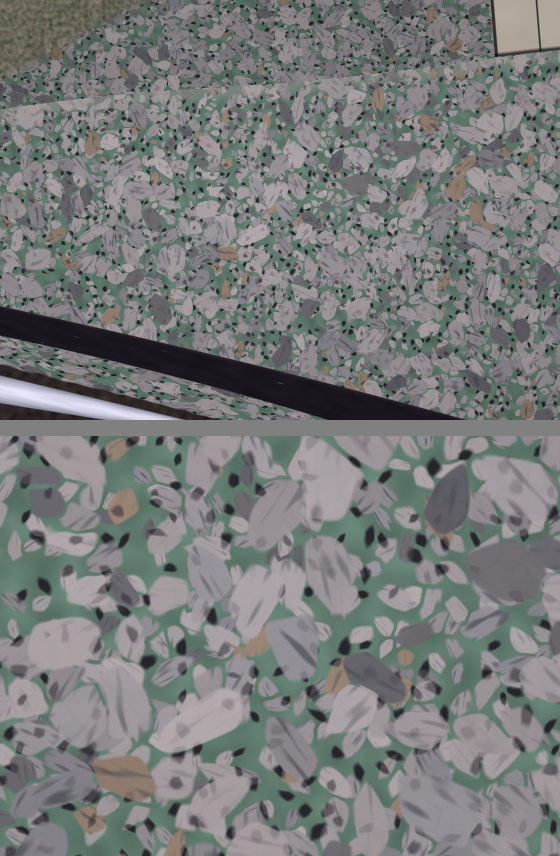
Top, the full canvas; bottom, a detail of the centre.
Reproduce this texture procedurally as a WebGL 1 fragment shader.

```glsl
precision highp float;
// Worn green terrazzo steps: rounded, veined chips and black specks in a cement
// matrix. Jittered cells place the chips; sloping curves split the scene into a
// back step, main tread, dark strip, lower ledge, pale pipe and corner tiles.
uniform vec2 u_resolution;

const float TAU = 6.2831853;
const vec3 CEMENT = vec3(0.37, 0.475, 0.425);
const vec3 PALE = vec3(0.68, 0.64, 0.655);
const vec3 LILAC = vec3(0.51, 0.50, 0.54);
const vec3 SLATE = vec3(0.29, 0.29, 0.32);
const vec3 TAN = vec3(0.58, 0.48, 0.40);
const vec3 BLACK = vec3(0.10, 0.085, 0.115);

vec3 hash3(vec2 p) {
  vec3 q = fract(p.xyx * vec3(0.1031, 0.1030, 0.0973));
  q += dot(q, q.yxz + 33.33);
  return fract((q.xxy + q.yzz) * q.zyx);
}

float corner(vec2 cell, vec2 offset) {
  float a = TAU * hash3(cell).x;
  return dot(vec2(cos(a), sin(a)), offset);
}

float gradientNoise(vec2 p) {
  vec2 i = floor(p), f = fract(p), u = f * f * (3.0 - 2.0 * f);
  vec2 e = vec2(1.0, 0.0);
  return mix(mix(corner(i, f), corner(i + e, f - e), u.x),
             mix(corner(i + e.yx, f - e.yx), corner(i + 1.0, f - 1.0), u.x), u.y);
}

vec2 turn(vec2 v, float a) {
  float c = cos(a), s = sin(a);
  return vec2(c * v.x + s * v.y, c * v.y - s * v.x);
}

float above(float y, float edge, float soft) {
  return smoothstep(-soft, soft, y - edge);
}

// Irregular six-sided outline with softened corners, zero on its rim.
float chipShape(vec2 q, vec2 seed) {
  float sum = 0.0001;
  for (int k = 0; k < 6; k++) {
    vec3 h = hash3(seed + float(k) * 17.3);
    float a = (float(k) + 0.7 * h.x) * TAU / 6.0;
    float reach = dot(q, vec2(cos(a), sin(a))) / mix(0.72, 1.15, h.y);
    sum += pow(max(reach, 0.0), 8.0);
  }
  return pow(sum, 0.125) - 1.0;
}

// Coverage of the nearest chip; also gives its local position and seed.
float findChip(vec2 p, float cell, float share, float size, float soft,
               out vec2 local, out vec2 seed) {
  vec2 g = p / cell, home = floor(g);
  float best = 9.0, second = 9.0;
  local = vec2(0.0);
  seed = home;
  for (int j = -1; j <= 1; j++) {
    for (int i = -1; i <= 1; i++) {
      vec2 c = home + vec2(float(i), float(j));
      vec2 key = c + cell * 911.0;
      vec3 place = hash3(key), form = hash3(key + 53.7);
      if (place.z > share) continue;
      vec2 q = turn(g - c - 0.5 - 0.7 * (place.xy - 0.5), 1.7 + 2.6 * (form.x - 0.5));
      q /= size * mix(0.7, 1.05, form.z) * vec2(1.0, mix(0.45, 0.8, form.y));
      float d = chipShape(q, key);
      second = min(second, max(best, d));
      if (d < best) { best = d; local = q; seed = key; }
    }
  }
  float scale = 0.65 * size * cell;
  float gap = smoothstep(0.0, 2.0 * soft, (second - best) * scale - 0.001);
  return gap * (1.0 - smoothstep(-soft, soft, best * scale));
}

vec3 chipColour(vec2 local, vec2 seed) {
  vec3 h = hash3(seed + 91.1);
  vec3 c = mix(PALE, LILAC, 0.85 * h.x * h.x) * mix(0.92, 1.05, h.y);
  c = mix(c, TAN, 0.8 * step(0.955, h.z));
  c = mix(c, SLATE, 0.65 * step(h.z, 0.08));
  float vein = gradientNoise(local * vec2(0.9, 2.8) + seed * 3.7);
  return mix(c, SLATE, smoothstep(0.05, 0.5, vein) * mix(0.1, 0.75, h.x));
}

vec3 terrazzo(vec2 p, float soft) {
  vec3 c = CEMENT * (1.0 + 0.22 * gradientNoise(p * 45.0));
  vec2 local, seed;
  float covered = 0.0, cell = 0.021;
  for (int layer = 0; layer < 3; layer++) {
    float chip = findChip(p, cell, 0.72, 0.6, soft, local, seed);
    c = mix(c, chipColour(local, seed), chip * 0.94);
    covered = max(covered * 0.6, chip);
    cell *= 1.66;
  }
  float share = 0.6 + 0.35 * gradientNoise(p * 4.0);
  float speck = findChip(p + 3.1, 0.021, share, 0.32, soft, local, seed);
  return mix(c, BLACK + 0.03, speck * (0.92 - 0.75 * covered));
}

void main() {
  vec2 p = gl_FragCoord.xy / u_resolution.y;
  float soft = max(0.0017, 0.8 / u_resolution.y);
  float x = p.x, y = p.y;

  // Boundaries between the surfaces, from the back step down to the pipe.
  float nosing = 0.74 + 0.1 * x + 0.006 * sin(x * 6.0);
  float stripTop = 0.271 - 0.215 * x - 0.026 * x * x;
  float stripBase = 0.201 - 0.21 * x - 0.06 * x * x;
  float back = above(y, nosing, soft);
  float ledge = 1.0 - above(y, stripBase, soft);

  // Stone, foreshortened on the back step and stretched along the ledge.
  vec2 slab = p;
  if (y > nosing) slab = p * vec2(1.15, 1.35) + 7.0;
  if (y < stripBase) slab = turn(p, -0.25) * vec2(0.7, 1.7) + 13.0;
  vec3 c = terrazzo(slab, soft);
  float light = 1.0 - 0.17 * length((p - vec2(0.62, 0.55)) * vec2(0.9, 1.3));
  c *= (light + 0.03) * (1.0 - 0.09 * back);
  float lip = above(y, nosing - 0.025, 0.014) * (1.0 - back);
  c = mix(c, vec3(0.63, 0.61, 0.59), lip * 0.4);

  // Brown, fine-grained floor in the far corner.
  float floorMask = above(y, 0.81 + 0.55 * x, 0.025);
  vec3 grit = vec3(0.40, 0.38, 0.31) * (1.0 + 0.5 * gradientNoise(p * 95.0));
  c = mix(c, grit, floorMask * 0.75);

  // Beige tiles with dark joints.
  float tileX = x + 0.08 * (y - 0.865) - 1.178;
  float tileMask = above(tileX, 0.0, soft) * above(y, nosing + 0.002, soft);
  float joint = min(abs(tileX - 0.004), abs(tileX - 0.11) + 0.002);
  vec3 tile = vec3(0.69, 0.65, 0.61) * (1.0 + 0.05 * gradientNoise(p * 14.0));
  tile *= mix(0.28, 1.0, smoothstep(0.002, 0.006, joint));
  tile *= mix(0.3, 1.0, above(y, nosing + 0.009, 0.005));
  c = mix(c, tile, tileMask);

  // Dark strip with faint scuffs and a brown rim.
  float strip = (1.0 - above(y, stripTop, soft)) * (1.0 - ledge);
  vec2 along = turn(p, -0.25);
  float scuff = smoothstep(0.45, 0.7, gradientNoise(along * vec2(28.0, 150.0)));
  vec3 rubber = BLACK * (1.0 + 0.3 * gradientNoise(along * vec2(15.0, 60.0)));
  rubber += vec3(0.07, 0.04, 0.04) * smoothstep(0.009, 0.0, stripTop - y);
  c = mix(c, rubber + 0.13 * scuff, strip);

  // Grimy gap and the lit pipe below the ledge.
  float gapTop = 0.132 - 0.25 * x + 0.006 * gradientNoise(p * 30.0);
  vec3 grime = vec3(0.17, 0.145, 0.14) * (1.0 + 0.6 * gradientNoise(p * 50.0));
  c = mix(c, grime, 1.0 - above(y, gapTop, soft * 1.5));
  float pipeTop = 0.106 - 0.24 * x, pipeBase = 0.040 - 0.16 * x;
  float round = clamp((y - pipeBase) / max(pipeTop - pipeBase, 0.001), 0.0, 1.0);
  vec3 pipe = mix(vec3(0.52, 0.53, 0.60), vec3(0.88, 0.88, 0.96), sin(round * TAU * 0.5));
  pipe *= 1.0 + 0.1 * gradientNoise(along * vec2(12.0, 110.0));
  c = mix(c, pipe, above(y, pipeBase, soft) * (1.0 - above(y, pipeTop, soft)));

  gl_FragColor = vec4(c, 1.0);
}
```
